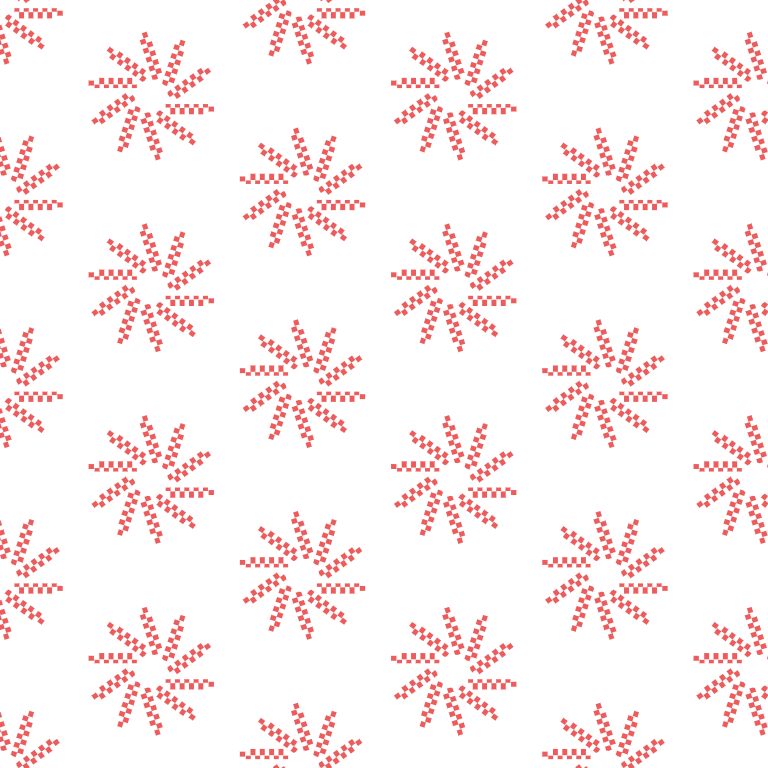
This pattern is drawn by a Shadertoy shader. Its source:

```glsl
// Half-drop repeat of coral pinwheel bursts on white.
// Each burst has ten offset arms, 36 degrees apart, made of two staggered
// rows of dashes and a tip block, all trimmed by a round hole in the middle.

const float CANVAS = 1152.0;                 // design units down the canvas
const vec2 CELL = vec2(226.85, 287.6);       // column width, row height
const float DASH_STEP = 14.0;

float boxDistance(vec2 p, vec2 halfSize) {
    vec2 d = abs(p) - halfSize;
    return length(max(d, 0.0)) + min(max(d.x, d.y), 0.0);
}

// Row of dashes along x, from the first center up to index last
float dashRow(vec2 p, vec2 first, float last, float halfWidth) {
    p -= first;
    p.x -= DASH_STEP * clamp(round(p.x / DASH_STEP), 0.0, last);
    return boxDistance(p, vec2(3.7, halfWidth));
}

// The level arms have a thin and a wide row; the slanted ones two even rows
float armDistance(vec2 p, bool level) {
    float thinRow = level ? dashRow(p, vec2(25.3, 14.6), 4.0, 2.6)
                          : dashRow(p, vec2(25.3, 13.6), 4.0, 4.1);
    float wideRow = level ? dashRow(p, vec2(32.3, 22.6), 3.0, 4.7)
                          : dashRow(p, vec2(32.3, 22.0), 3.0, 4.2);
    float tip = boxDistance(p - vec2(90.0, 19.5), vec2(4.0, 3.7));
    return min(tip, min(thinRow, wideRow));
}

float burstDistance(vec2 p) {
    float d = 1e4;
    for (int i = 0; i < 10; i++) {
        float angle = radians(36.0 * float(i));
        vec2 along = vec2(cos(angle), sin(angle));
        vec2 across = vec2(-along.y, along.x);
        vec2 q = vec2(dot(p, along), dot(p, across));
        d = min(d, armDistance(q, i % 5 == 0));
    }
    return max(d, 25.0 - length(p));
}

void mainImage(out vec4 fragColor, in vec2 fragCoord) {
    float pixel = CANVAS / iResolution.y;
    vec2 p = fragCoord * pixel;
    p.y = CANVAS - p.y;                      // measure down from the top

    // Columns, every other one dropped by half a row
    p -= vec2(453.75, 575.5);
    float column = round(p.x / CELL.x);
    p.x -= column * CELL.x;
    p.y -= 0.5 * CELL.y * mod(column, 2.0);
    p.y -= CELL.y * round(p.y / CELL.y);

    float ink = clamp(0.5 - burstDistance(p) / pixel, 0.0, 1.0);
    fragColor = vec4(mix(vec3(1.0), vec3(0.93, 0.36, 0.36), ink), 1.0);
}
```
